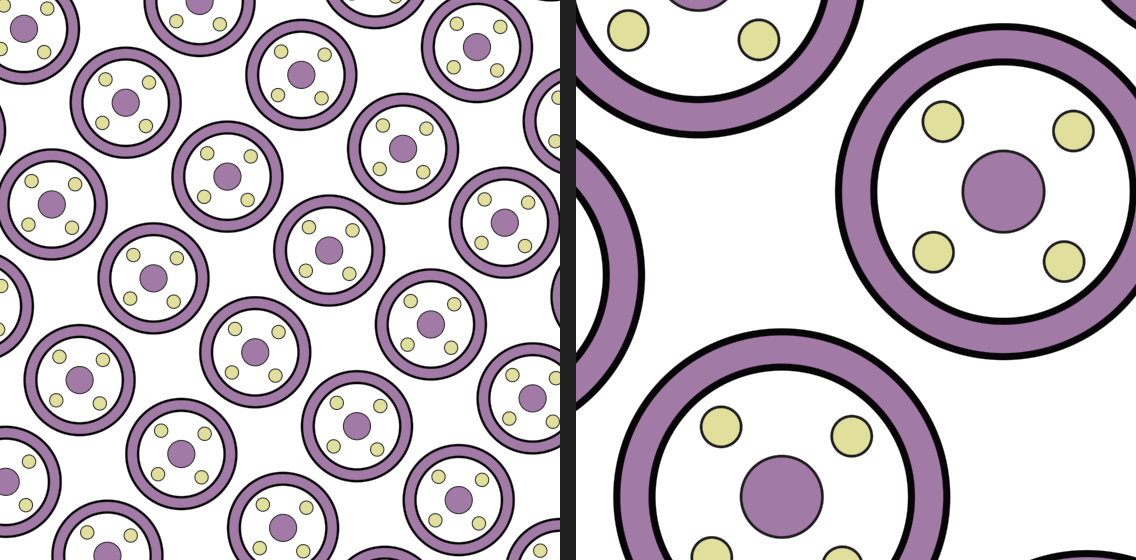
Left, the full canvas; right, a detail of the centre.
This pattern is drawn by a Shadertoy shader. Its source:

```glsl
// Tilted square lattice of flat wheels on white: an outlined purple ring,
// a purple hub and four small yellow studs around it.
// One wheel is drawn from circle distances, repeated by folding the plane.

// Lattice, in units of the canvas height
const float CELL = 0.22455;
const float LATTICE_ANGLE = radians(-36.0);
const vec2 WHEEL_CENTRE = vec2(0.5878, 0.5526);

// Wheel
const float RING_OUTER = 0.0982;
const float RING_INNER = 0.0772;
const float RING_LINE = 0.0042;
const float HUB_RADIUS = 0.0242;
const float STUD_RADIUS = 0.0119;
const float STUD_ORBIT = 0.0551;
const float STUD_TURN = radians(-4.1);
const float THIN_LINE = 0.0016;

// Colours
const vec3 PAPER = vec3(1.0);
const vec3 PURPLE = vec3(0.63, 0.48, 0.65);
const vec3 YELLOW = vec3(0.88, 0.875, 0.61);
const vec3 INK = vec3(0.03, 0.02, 0.03);
const vec3 THIN_INK = vec3(0.12, 0.11, 0.12);

// Rotates the axes counter-clockwise by the angle
vec2 toFrame(vec2 p, float angle) {
    float c = cos(angle), s = sin(angle);
    return vec2(c * p.x + s * p.y, c * p.y - s * p.x);
}

// Coverage of the region where the distance is negative
float cover(float dist, float pixel) {
    return clamp(0.5 - dist / (1.3 * pixel), 0.0, 1.0);
}

// Paints a filled shape with a line centred on its edge
vec3 paint(vec3 base, float dist, vec3 fill, vec3 ink, float line, float pixel) {
    base = mix(base, fill, cover(dist, pixel));
    return mix(base, ink, cover(abs(dist) - 0.5 * line, pixel));
}

void mainImage(out vec4 fragColor, in vec2 fragCoord) {
    float pixel = 1.0 / iResolution.y;
    vec2 uv = fragCoord * pixel;

    // Fold into one lattice cell centred on a wheel
    vec2 lattice = toFrame(uv - WHEEL_CENTRE, LATTICE_ANGLE) / CELL;
    vec2 local = (fract(lattice + 0.5) - 0.5) * CELL;
    float radius = length(local);

    // Four studs by mirror symmetry, in a frame with studs on the diagonals
    vec2 studFrame = toFrame(local, STUD_TURN - LATTICE_ANGLE);
    float stud = length(abs(studFrame) - STUD_ORBIT * sqrt(0.5)) - STUD_RADIUS;

    // Ring, hub and studs, from back to front
    vec3 colour = PAPER;
    colour = paint(colour, radius - RING_OUTER, PURPLE, INK, RING_LINE, pixel);
    colour = paint(colour, radius - RING_INNER, PAPER, INK, RING_LINE, pixel);
    colour = paint(colour, radius - HUB_RADIUS, PURPLE, THIN_INK, THIN_LINE, pixel);
    colour = paint(colour, stud, YELLOW, THIN_INK, THIN_LINE, pixel);

    fragColor = vec4(colour, 1.0);
}
```
